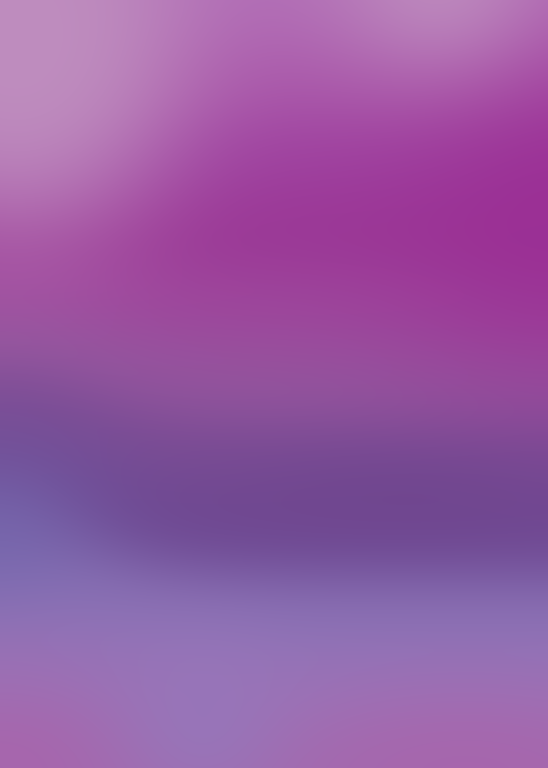
Write a Shadertoy shader that draws this background.

```glsl
// Soft violet and magenta backdrop: a vertical colour ramp, smoothed with
// a cubic spline and bent near the left edge, with broad elliptical glows
// blended over it.

#define LAST_STOP 10
#define LEFT_LIFT 0.06
#define LIFT_WIDTH 0.24
#define PALE_LILAC vec3(0.745, 0.55, 0.745)
#define HOT_MAGENTA vec3(0.605, 0.175, 0.580)
#define SLATE_BLUE vec3(0.455, 0.405, 0.680)
#define DEEP_VIOLET vec3(0.435, 0.270, 0.555)
#define PERIWINKLE vec3(0.590, 0.460, 0.725)
#define ORCHID vec3(0.655, 0.395, 0.675)

// Ramp colours at equal steps from the bottom to the top
const vec3 RAMP[LAST_STOP + 1] = vec3[](
    vec3(0.627, 0.424, 0.690),
    vec3(0.596, 0.449, 0.714),
    vec3(0.533, 0.427, 0.694),
    vec3(0.441, 0.298, 0.584),
    vec3(0.475, 0.296, 0.580),
    vec3(0.573, 0.322, 0.612),
    vec3(0.612, 0.275, 0.608),
    vec3(0.608, 0.227, 0.592),
    vec3(0.627, 0.267, 0.627),
    vec3(0.667, 0.353, 0.671),
    vec3(0.690, 0.416, 0.706));

vec3 rampStop(int i) {
    return RAMP[clamp(i, 0, LAST_STOP)];
}

// Catmull-Rom spline through the ramp colours
vec3 rampColor(float height) {
    float position = clamp(height, 0.0, 1.0) * float(LAST_STOP);
    int i = int(position);
    float t = position - float(i);
    vec3 a = rampStop(i - 1), b = rampStop(i);
    vec3 c = rampStop(i + 1), d = rampStop(i + 2);
    return b + 0.5 * t * (c - a + t * (2.0 * a - 5.0 * b + 4.0 * c - d
             + t * (3.0 * (b - c) + d - a)));
}

// Elliptical falloff; a higher power gives a flatter core
float glow(vec2 uv, vec2 center, vec2 radius, float power) {
    return exp(-pow(length((uv - center) / radius), power));
}

void mainImage(out vec4 fragColor, in vec2 fragCoord) {
    vec2 uv = fragCoord / iResolution.xy;

    // Base ramp, raised toward the left edge in the lower half
    float edge = uv.x / LIFT_WIDTH;
    float lift = LEFT_LIFT * exp(-edge * edge);
    lift *= smoothstep(0.0, 0.25, uv.y) * (1.0 - smoothstep(0.5, 0.75, uv.y));
    vec3 color = rampColor(uv.y - lift);

    // Magenta on the right and pale light along the top
    color = mix(color, HOT_MAGENTA, 0.8 * glow(uv, vec2(1.02, 0.73), vec2(0.30, 0.22), 2.0));
    color = mix(color, PALE_LILAC, glow(uv, vec2(0.03, 0.95), vec2(0.32, 0.27), 3.0));
    color = mix(color, PALE_LILAC, 0.85 * glow(uv, vec2(0.80, 1.03), vec2(0.20, 0.13), 2.0));

    // Dark band core and the cooler left side
    color = mix(color, DEEP_VIOLET, 0.6 * glow(uv, vec2(0.72, 0.355), vec2(0.32, 0.06), 2.0));
    color = mix(color, SLATE_BLUE, 0.7 * glow(uv, vec2(-0.02, 0.31), vec2(0.20, 0.11), 2.0));

    // Blue pool at the bottom between two pink corners
    color = mix(color, ORCHID, 0.9 * glow(uv, vec2(0.0, 0.0), vec2(0.25, 0.11), 2.0));
    color = mix(color, ORCHID, 0.8 * glow(uv, vec2(0.85, 0.0), vec2(0.35, 0.11), 2.0));
    color = mix(color, PERIWINKLE, 0.85 * glow(uv, vec2(0.37, 0.06), vec2(0.15, 0.11), 2.0));

    fragColor = vec4(color, 1.0);
}
```
